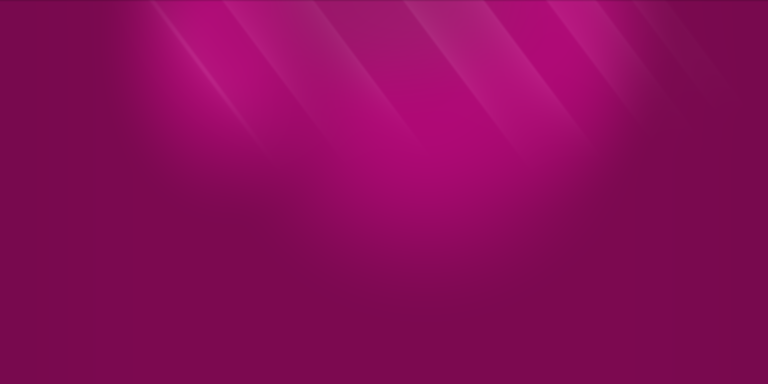
This background is drawn by a WebGL 1 fragment shader. Its source:

```glsl
precision highp float;
// Magenta backdrop: soft glow from the top edge crossed by slanted light streaks.
uniform vec2 u_resolution;

float hash(float n) {
  return fract(sin(n * 12.9898) * 43758.5453);
}

// Soft elliptical light, 1 at the centre and 0 at the radii
float glow(vec2 p, vec2 centre, vec2 radii) {
  return 1.0 - smoothstep(0.15, 1.0, length((p - centre) / radii));
}

// Band with one crisp edge at s = 0 and a long fade on the other side
float streak(float s, float width) {
  return smoothstep(-0.006, 0.006, s) * exp(-max(s, 0.0) / width);
}

void main() {
  vec2 p = gl_FragCoord.xy / u_resolution.y;
  p.x += 1.0 - 0.5 * u_resolution.x / u_resolution.y;
  float depth = 1.0 - p.y;

  // Three overlapping lights
  float left = glow(p, vec2(0.60, 0.90), vec2(0.36, 0.50));
  float middle = glow(p, vec2(1.11, 0.76), vec2(0.60, 0.62));
  float right = glow(p, vec2(1.40, 0.92), vec2(0.38, 0.50));
  float light = 1.0 - (1.0 - left) * (1.0 - middle) * (1.0 - right);

  vec3 plum = vec3(0.485, 0.035, 0.315);
  vec3 magenta = vec3(0.685, 0.035, 0.46);
  vec3 color = mix(plum, magenta, light);

  // Muted patch at the top centre
  float haze = glow(p, vec2(1.0, 1.0), vec2(0.50, 0.32));
  color = mix(color, vec3(0.60, 0.12, 0.42), 0.65 * haze);

  // Slanted streaks, alternately fading right and left
  float across = p.x - 0.75 * depth;
  float shine = 0.0;
  for (int i = 0; i < 10; i++) {
    float n = float(i);
    float start = 0.39 + 0.149 * n - 0.14 * sin(6.2832 * pow(n / 9.0, 0.68));
    float side = mod(n, 2.0) < 0.5 ? 1.0 : -1.0;
    float reach = 0.50 - 0.025 * max(n - 4.0, 0.0) - 0.08 * hash(n + 2.0);
    float fade = 1.0 - smoothstep(0.35 * reach, reach, depth);
    float s = (across - start) * side;
    float rim = 0.25 * exp(-pow(s / 0.005, 2.0));
    shine += (streak(s, 0.04 + 0.07 * hash(n + 5.0)) + rim) * fade * (0.6 + 0.4 * hash(n));
  }
  color += vec3(0.045, 0.085, 0.06) * shine * (0.25 + 0.75 * light);

  // Thin shade along the top edge and gentle darkening at the sides
  color *= 1.0 - 0.15 * (1.0 - smoothstep(0.0, 0.006, depth));
  color *= 1.0 - 0.03 * smoothstep(0.6, 1.0, abs(p.x - 1.0));

  gl_FragColor = vec4(color, 1.0);
}
```
